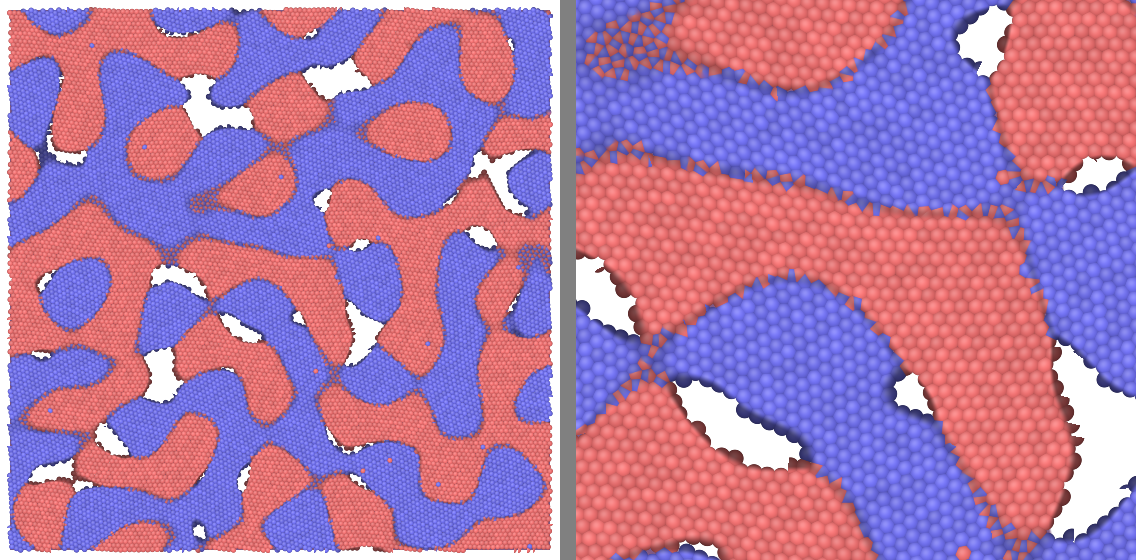
Left, the full canvas; right, a detail of the centre.
A WebGL 1 fragment shader for this pattern:

```glsl
precision highp float;
// Two-phase labyrinth of packed red and blue beads with small white voids.
uniform vec2 u_resolution;

const vec3 RED = vec3(0.95, 0.435, 0.435);
const vec3 BLUE = vec3(0.435, 0.435, 0.95);
const vec3 SEAM_COLOR = vec3(0.50, 0.35, 0.52);
const vec3 PAPER = vec3(1.0);
const float PI = 3.14159265;
const int WAVES = 20;             // plane waves in the phase field
const float WAVE_NUMBER = 42.0;   // sets the width of the bands
const float SPACING = 0.0082;     // distance between bead centres
const float RADIUS = 0.63;        // bead radius, in spacings
const float JITTER = 0.10;        // bead displacement, in spacings
const float MARGIN = 0.0175;      // blank frame, measured to bead centres
const float OVERLAP = 0.10;       // how far the phases interlock
const float VOID_SIZE = 0.85;
const float VOID_CELLS = 14.0;
const float STRAY_SHARE = 0.001;  // beads lost in the other phase
const float RED_ANGLE = 0.06;
const float BLUE_ANGLE = 0.38;

float hash(vec2 p) {
  return fract(sin(dot(p, vec2(127.1, 311.7))) * 43758.5);
}

float valueNoise(vec2 p) {
  vec2 i = floor(p), f = fract(p);
  f = f * f * (3.0 - 2.0 * f);
  return mix(mix(hash(i), hash(i + vec2(1.0, 0.0)), f.x),
             mix(hash(i + vec2(0.0, 1.0)), hash(i + 1.0), f.x), f.y);
}

// Random waves of similar length: positive is red, negative is blue.
float phaseField(vec2 p) {
  float sum = 0.0;
  for (int i = 0; i < WAVES; i++) {
    float n = float(i);
    float angle = PI * (n + hash(vec2(n, 1.7))) / float(WAVES);
    float k = WAVE_NUMBER * (0.72 + 0.5 * hash(vec2(n, 5.3)));
    sum += cos(k * dot(p, vec2(cos(angle), sin(angle))) + 2.0 * PI * hash(vec2(n, 9.1)));
  }
  return sum * sqrt(2.0 / float(WAVES));
}

// Field level that a bead must exceed; high where a void opens.
float gapLevel(vec2 p) {
  float n = valueNoise(p * VOID_CELLS + 31.0);
  return mix(-OVERLAP, VOID_SIZE, smoothstep(0.66, 0.98, n));
}

float insideFrame(vec2 p) {
  vec2 d = 0.5 - MARGIN - abs(p - 0.5);
  return min(d.x, d.y);
}

vec3 beadColor(vec2 offset, vec3 base, float tone) {
  vec2 o = offset / RADIUS;
  float height = sqrt(max(0.0, 1.0 - dot(o, o)));
  vec2 toLight = o - vec2(-0.15, 0.2);
  float gloss = 0.22 * exp(-4.0 * dot(toLight, toLight));
  return mix(base * mix(0.66, 1.0, height) * tone, PAPER, gloss);
}

// Draws one triangular lattice; keeps the nearest bead and its distance.
void drawLattice(vec2 p, float side, float angle, float pixel,
                 inout vec3 color, inout float nearest) {
  float c = cos(angle), s = sin(angle);
  mat2 turn = mat2(c, s, -s, c);
  vec2 q = turn * (p + 0.004 * sin(20.0 * p.yx + vec2(1.0, 4.0))) / SPACING;
  vec2 cell = floor(vec2(q.x - q.y / sqrt(3.0), q.y * 2.0 / sqrt(3.0)));
  for (int j = 0; j < 2; j++) {
    for (int i = 0; i < 2; i++) {
      vec2 id = cell + vec2(float(i), float(j));
      vec2 seed = id + 57.0 * side;
      vec2 center = vec2(id.x + 0.5 * id.y, id.y * 0.5 * sqrt(3.0));
      center += JITTER * (vec2(hash(seed), hash(seed + 13.0)) - 0.5);
      vec2 offset = (q - center) * turn;
      float d = length(offset);
      if (d > RADIUS + pixel) continue;
      vec2 home = p - offset * SPACING;
      if (insideFrame(home) < 0.0 || side * phaseField(home) < gapLevel(home)) continue;
      bool stray = hash(seed + 71.0) < STRAY_SHARE;
      vec3 base = (side > 0.0) != stray ? RED : BLUE;
      vec3 bead = beadColor(offset, base, 0.95 + 0.1 * hash(seed + 29.0));
      color = mix(color, bead, smoothstep(-pixel, pixel, nearest - d));
      nearest = min(nearest, d);
    }
  }
}

void main() {
  float size = min(u_resolution.x, u_resolution.y);
  vec2 p = gl_FragCoord.xy / size;
  float pixel = 1.0 / (size * SPACING);

  vec3 color = SEAM_COLOR;
  float nearest = 9.0;
  drawLattice(p, 1.0, RED_ANGLE, pixel, color, nearest);
  drawLattice(p, -1.0, BLUE_ANGLE, pixel, color, nearest);

  // Contact shadow along the phase borders, deeper beside voids.
  float gap = gapLevel(p);
  float border = abs(phaseField(p)) - max(gap, 0.0);
  float depth = mix(0.24, 0.5, smoothstep(-OVERLAP, 0.15, gap));
  color *= 1.0 - depth * (1.0 - smoothstep(0.0, 0.26, border));

  // Closed seams stay dark, voids and frame are blank.
  float open = max(smoothstep(-0.02, 0.06, gap), step(insideFrame(p), 0.0));
  vec3 ground = mix(SEAM_COLOR, PAPER, open);
  float cover = 1.0 - smoothstep(RADIUS - 0.5 * pixel, RADIUS + 0.5 * pixel, nearest);
  gl_FragColor = vec4(mix(ground, color, cover), 1.0);
}
```
